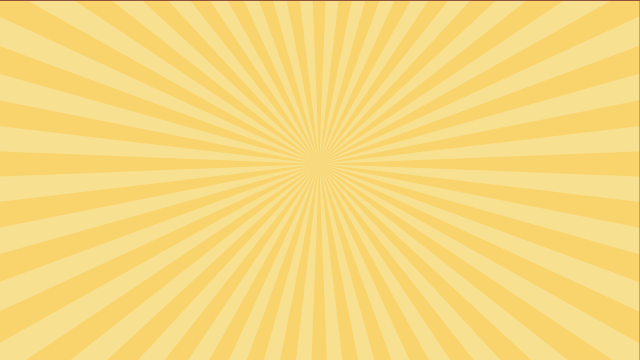
Give the GLSL for this background, as a WebGL 1 fragment shader.

```glsl
precision highp float;

uniform vec2 u_resolution;

// Antialiased coverage of a border strip, given the distance from its edge
float strip(float edgeDistance, float thickness, float pixel) {
  return clamp((thickness - edgeDistance) / pixel + 0.5, 0.0, 1.0);
}

void main() {
  float pixel = 1.0 / u_resolution.y;
  vec2 size = vec2(u_resolution.x * pixel, 1.0);
  vec2 position = gl_FragCoord.xy * pixel;

  // Forty evenly spaced rays around a point above the middle
  vec2 ray = position - vec2(0.4987 * size.x, 0.5445);
  float radius = length(ray);
  float wave = cos(40.0 * atan(ray.y, ray.x));

  // Angular wave scaled to a distance, so edges stay equally sharp
  float edge = clamp(wave * radius / 40.0 / (0.5 * pixel), -1.0, 1.0);
  float contrast = smoothstep(0.012, 0.045, radius);
  float amber = 0.5 + 0.5 * edge * contrast;

  vec3 paleYellow = vec3(0.969, 0.882, 0.565);
  vec3 warmYellow = vec3(0.976, 0.827, 0.420);
  vec3 color = mix(paleYellow, warmYellow, amber);

  // Hairline borders along the right and top
  color = mix(color, vec3(0.70, 0.52, 0.30), strip(size.x - position.x, 0.0018, pixel));
  color = mix(color, vec3(0.52, 0.27, 0.20), strip(size.y - position.y, 0.0025, pixel));

  gl_FragColor = vec4(color, 1.0);
}
```
